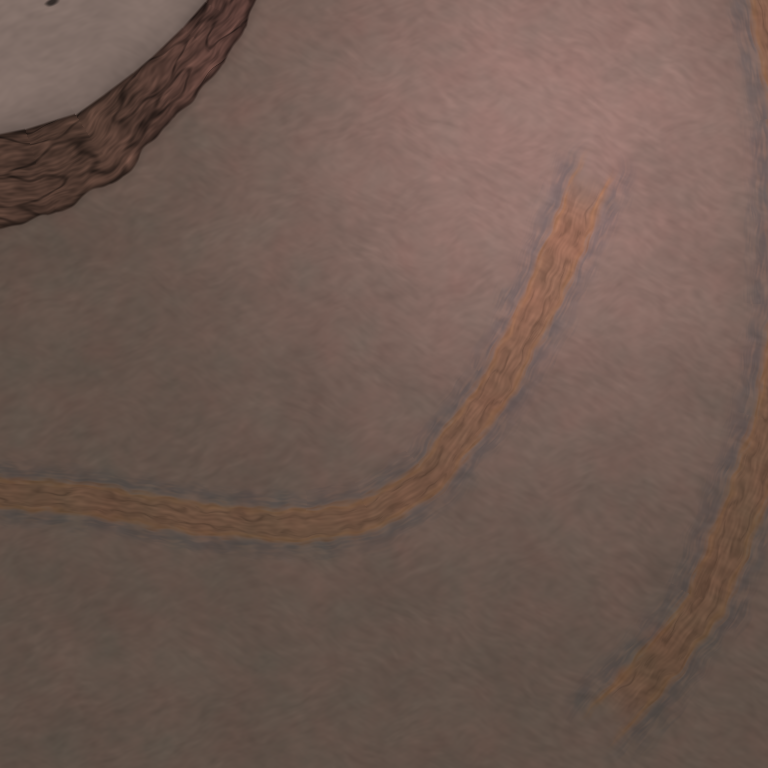
A WebGL 2 fragment shader for this texture:

```glsl
#version 300 es
precision highp float;
uniform vec2 u_resolution;
out vec4 fragColor;

// Path knots: position and half width
const vec3 LONG_SCAR[9] = vec3[9](
  vec3(-0.03, 0.36, 0.022), vec3(0.12, 0.349, 0.023), vec3(0.27, 0.322, 0.023),
  vec3(0.40, 0.315, 0.024), vec3(0.48, 0.328, 0.024), vec3(0.56, 0.378, 0.025),
  vec3(0.65, 0.50, 0.025), vec3(0.715, 0.63, 0.027), vec3(0.778, 0.785, 0.029));
const vec3 SIDE_SCAR[9] = vec3[9](
  vec3(0.99, 1.06, 0.026), vec3(1.01, 0.95, 0.028), vec3(1.035, 0.85, 0.033),
  vec3(1.035, 0.60, 0.032), vec3(1.01, 0.45, 0.031), vec3(0.96, 0.32, 0.030),
  vec3(0.92, 0.215, 0.029), vec3(0.87, 0.15, 0.030), vec3(0.78, 0.05, 0.034));
const vec3 STRAP[9] = vec3[9](
  vec3(-0.03, 0.76, 0.058), vec3(0.05, 0.777, 0.057), vec3(0.125, 0.809, 0.049),
  vec3(0.165, 0.845, 0.043), vec3(0.20, 0.875, 0.040), vec3(0.225, 0.90, 0.037),
  vec3(0.265, 0.94, 0.036), vec3(0.295, 0.98, 0.032), vec3(0.32, 1.03, 0.027));

vec2 hashGradient(vec2 cell) {
  vec2 h = vec2(dot(cell, vec2(127.1, 311.7)), dot(cell, vec2(269.5, 183.3)));
  return 2.0 * fract(sin(h) * 43758.5) - 1.0;
}

float gradientNoise(vec2 p) {
  vec2 i = floor(p), f = p - i;
  vec2 u = f * f * f * (f * (f * 6.0 - 15.0) + 10.0);
  vec2 e = vec2(1.0, 0.0);
  float low = mix(dot(hashGradient(i), f), dot(hashGradient(i + e), f - e), u.x);
  float high = mix(dot(hashGradient(i + e.yx), f - e.yx), dot(hashGradient(i + 1.0), f - 1.0), u.x);
  return mix(low, high, u.y);
}

float fbm(vec2 p) {
  float sum = 0.0, amp = 0.6;
  for (int i = 0; i < 4; i++) {
    sum += amp * gradientNoise(p);
    p = mat2(1.6, 1.2, -1.2, 1.6) * p + 3.7;
    amp *= 0.5;
  }
  return sum;
}

mat2 rotation(float a) { return mat2(cos(a), sin(a), -sin(a), cos(a)); }

// Returns signed side distance, arc length and local half width
vec3 pathCoords(vec2 p, vec3 knots[9]) {
  vec3 nearest = vec3(9.0, 0.0, 0.03);
  float arc = 0.0;
  for (int i = 0; i < 8; i++) {
    vec2 a = p - knots[i].xy, dir = knots[i + 1].xy - knots[i].xy;
    float t = clamp(dot(a, dir) / dot(dir, dir), 0.0, 1.0);
    float dist = length(a - dir * t);
    float side = dir.x * a.y - dir.y * a.x < 0.0 ? -1.0 : 1.0;
    if (dist < abs(nearest.x))
      nearest = vec3(side * dist, arc + t * length(dir), mix(knots[i].z, knots[i + 1].z, t));
    arc += length(dir);
  }
  return nearest;
}

// Faint warm band with broken ridges, a patchy grey halo and a forked tip
vec3 addScar(vec3 skin, vec2 p, vec3 knots[9]) {
  vec2 wobble = 0.006 * vec2(gradientNoise(p * 38.0), gradientNoise(p * 38.0 + 40.0));
  vec3 c = pathCoords(p + wobble, knots);
  float r = abs(c.x) / c.z;
  vec2 heading = normalize(knots[8].xy - knots[7].xy);
  float before = dot(knots[8].xy - p, heading);
  float grain = gradientNoise(vec2(c.y * 48.0, c.x * 240.0));
  float breaks = gradientNoise(vec2(c.y * 34.0, c.x * 70.0 + 7.0));

  float halo = smoothstep(0.85, 1.2, r) * (1.0 - smoothstep(1.3, 2.2, r + grain * 0.7));
  halo *= smoothstep(-0.55, 0.4, breaks + 0.9 * grain) * smoothstep(-0.04, 0.03, before);
  skin *= mix(vec3(1.0), vec3(0.84, 0.89, 0.94), halo);
  float band = 1.0 - smoothstep(0.7, 1.1, r + grain * 0.3);
  float ridge = exp(-pow((r - 0.78 + breaks * 0.3) / 0.15, 2.0));
  float groove = exp(-pow((r - 0.45 + breaks * 0.7) / 0.12, 2.0));
  float fork = mix(ridge, 1.0, smoothstep(0.0, 0.09, before));
  float cover = band * fork * smoothstep(-0.015, 0.04, before + 0.03 * grain);
  vec3 warm = skin * mix(vec3(1.05, 0.945, 0.84), vec3(1.10, 0.98, 0.82), ridge);
  warm *= 1.0 - 0.14 * groove * smoothstep(-0.3, 0.2, grain + breaks) + 0.17 * grain;
  return mix(skin, warm, cover);
}

void main() {
  vec2 p = gl_FragCoord.xy / u_resolution;

  // Skin lit from the upper right
  vec2 q = (p - vec2(0.73, 0.83)) / vec2(0.39, 0.41);
  float light = exp(-dot(q, q));
  vec3 skin = vec3(0.363, 0.306, 0.272) + light * vec3(0.23, 0.163, 0.168);

  // Mottling, with dense soft fibres crossing in two directions
  float mottle = fbm(p * 11.0);
  vec2 bent = p + 0.012 * vec2(gradientNoise(p * 19.0), gradientNoise(p * 19.0 + 20.0));
  vec2 fall = rotation(0.5) * bent, rise = rotation(-0.4) * bent;
  float falling = gradientNoise(fall * vec2(42.0, 105.0)) + 0.5 * gradientNoise(fall * vec2(75.0, 190.0));
  float rising = gradientNoise(rise * vec2(42.0, 105.0) + 9.0) + 0.5 * gradientNoise(rise * vec2(75.0, 190.0));
  float patches = smoothstep(-0.3, 0.3, gradientNoise(p * 9.0 + 5.0) + 0.5 * (p.x - 0.4));
  float fibres = mix(rising, falling, patches);
  skin *= 1.0 + 0.11 * mottle + 0.085 * fibres + 0.06 * fbm(bent * vec2(50.0, 75.0));
  skin += vec3(0.030, -0.007, -0.006) * fbm(p * 18.0 + 8.0);

  skin = addScar(skin, p, LONG_SCAR);
  skin = addScar(skin, p, SIDE_SCAR);

  // Pale corner beyond the strap
  vec3 s = pathCoords(p, STRAP);
  vec3 pale = vec3(0.50, 0.43, 0.40) * (1.0 + 0.14 * mottle + 0.07 * fibres);
  pale *= mix(0.88, 1.0, smoothstep(0.0, 0.06, s.x - s.z));
  float speck = length((p - vec2(0.068, 0.998)) * rotation(0.6) * vec2(0.8, 1.7));
  pale *= mix(0.4, 1.0, smoothstep(0.002, 0.011, speck + 0.006 * fibres));
  vec3 color = mix(skin, pale, smoothstep(-0.002, 0.002, s.x));

  // Fibrous brown strap with a ragged lower edge
  float ragged = s.x < 0.0 ? 0.014 * gradientNoise(vec2(s.y * 32.0, 2.5)) : 0.0;
  float edge = abs(s.x) - s.z + ragged;
  vec2 along = vec2(s.y, s.x + 0.2 * s.z * sin(s.y * 14.0) + 0.01 * gradientNoise(p * 30.0));
  float strands = gradientNoise(along * vec2(24.0, 100.0));
  strands += 0.9 * gradientNoise(along * vec2(60.0, 260.0) + 4.0);
  float cracks = smoothstep(0.09, 0.0, abs(gradientNoise(along * vec2(13.0, 42.0) + 2.0)));
  vec3 bark = mix(vec3(0.30, 0.22, 0.185), vec3(0.36, 0.25, 0.225), smoothstep(0.1, 0.35, p.x));
  bark *= 1.0 + 0.38 * strands + 0.45 * mottle - 0.28 * cracks;
  bark *= mix(0.6, 1.0, smoothstep(0.0, 0.009, -edge));
  color *= mix(0.92, 1.0, smoothstep(0.0, 0.012, edge));
  color = mix(color, bark, 1.0 - smoothstep(-0.002, 0.002, edge));

  fragColor = vec4(color, 1.0);
}
```
